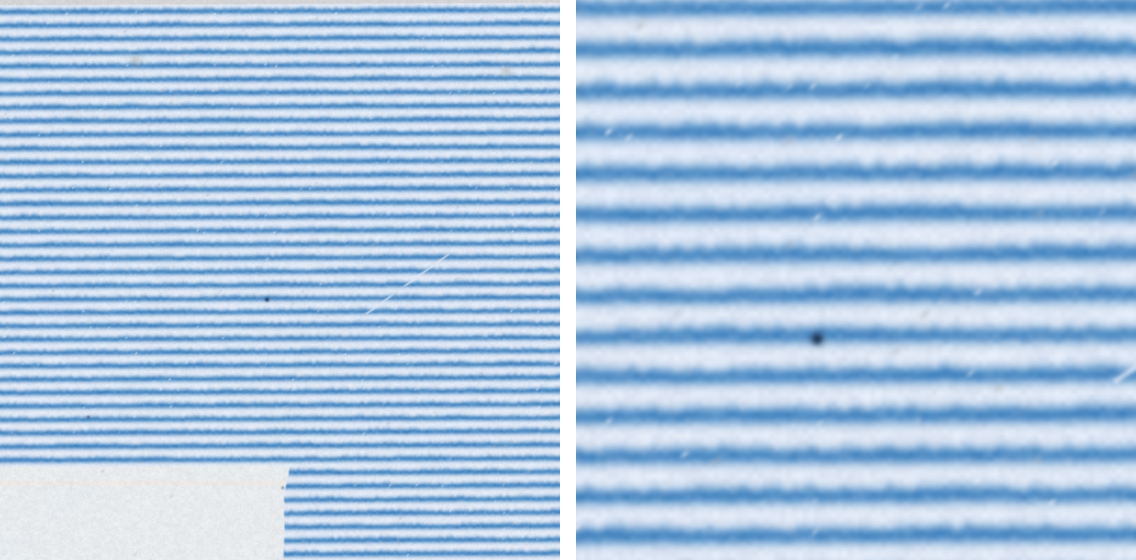
Left, the full canvas; right, a detail of the centre.
This pattern is drawn by a three.js fragment shader. Its source:

```glsl
// Fine blue ruled lines printed on pale paper, with a blank block at lower left.
// Each line is a soft Gaussian ink profile repeated down a slightly bowed sheet;
// hash noise adds ragged ink, paper grain, flecks, specks and a faint scratch.

#define LINES 41.235        // line pitches over the full height
#define FIRST_LINE 0.0195   // first line, measured down from the top
#define LAST_FULL_ROW 33.0  // last row that spans the whole width
#define INK_WIDTH 0.24      // Gaussian half width, in pitches
#define TILT 0.004          // rise of the lines from left to right
#define BOW 0.0045          // sag of the lines near the middle
#define BLOCK_EDGE 0.508    // right side of the blank block
#define GRAIN 0.055         // strength of the paper grain
#define INK vec3(0.31, 0.55, 0.77)
#define GAP vec3(0.885, 0.915, 0.965)
#define BLANK vec3(0.905, 0.920, 0.930)

varying vec2 vUv;

float hash(vec2 p) {
  vec3 q = fract(vec3(p.xyx) * 0.1031);
  q += dot(q, q.yzx + 33.33);
  return fract((q.x + q.y) * q.z);
}

float noise(vec2 p) {
  vec2 cell = floor(p), f = fract(p);
  f = f * f * (3.0 - 2.0 * f);
  return mix(mix(hash(cell), hash(cell + vec2(1.0, 0.0)), f.x),
             mix(hash(cell + vec2(0.0, 1.0)), hash(cell + 1.0), f.x), f.y);
}

float segment(vec2 p, vec2 a, vec2 b) {
  vec2 ab = b - a;
  return length(p - a - ab * clamp(dot(p - a, ab) / dot(ab, ab), 0.0, 1.0));
}

float spot(vec2 p, vec2 center, float radius) {
  vec2 d = (p - center) / radius;
  return exp(-dot(d, d));
}

// Sparse short diagonal flecks, one candidate per grid cell.
float flecks(vec2 p, float cells, float seed, float density) {
  vec2 g = p * cells, cell = floor(g);
  vec2 shift = vec2(hash(cell + seed), hash(cell + seed + 17.0));
  vec2 d = fract(g) - mix(vec2(0.35), vec2(0.65), shift);
  d = vec2(d.x + d.y, d.x - d.y) * vec2(3.8, 6.5);
  float present = step(1.0 - density, hash(cell + seed + 41.0));
  return present * hash(cell + seed + 59.0) * exp(-dot(d, d));
}

void main() {
  vec2 p = vUv;
  float down = 1.0 - p.y;

  // Line coordinate: whole numbers lie on the line centers.
  float sag = (down - 0.47) / 0.2;
  float phase = (down + TILT * (p.x - 0.5) - BOW * exp(-sag * sag) - FIRST_LINE) * LINES;
  float row = floor(phase + 0.5);

  // Ragged edges and uneven inking along each line.
  float ragged = noise(vec2(p.x * 150.0, row * 7.0 + 3.0)) - 0.5;
  float drift = noise(vec2(p.x * 22.0, row * 5.0 + 80.0)) - 0.5;
  float offset = phase - row + 0.05 * ragged + 0.04 * drift;
  float width = INK_WIDTH * (1.0 + 0.14 * ragged + 0.10 * drift);
  float ink = exp(-offset * offset / (width * width));
  ink *= 0.98 + 0.12 * (noise(p * vec2(190.0, 240.0)) - 0.5) + 0.08 * drift;

  // Blank block, with a slightly uneven printed edge.
  float edge = BLOCK_EDGE + 0.008 * (1.0 - smoothstep(0.84, 0.88, down));
  edge += 0.004 * (hash(vec2(row, 9.0)) - 0.5);
  float block = step(LAST_FULL_ROW + 0.5, phase);
  block *= 1.0 - smoothstep(edge - 0.0025, edge + 0.0025, p.x);

  // Paper under the ink, with a bare strip along the top.
  float topStrip = 1.0 - smoothstep(-0.58, -0.42, phase);
  float cloud = noise(p * 9.0) - 0.5;
  vec3 paper = mix(GAP, BLANK, block) + vec3(0.012, 0.004, -0.006) * cloud;
  paper = mix(paper, vec3(0.83, 0.83, 0.84), topStrip);
  float stain = spot(vec2(0.0, down), vec2(0.0, 0.862), 0.0035);
  paper = mix(paper, vec3(0.95, 0.89, 0.86), 0.55 * block * stain);
  vec3 color = mix(paper, INK, ink * (1.0 - block) * (1.0 - topStrip));

  // Two scales of grain, then pale wear in the ink and warm dust.
  float grain = 0.6 * noise(p * 300.0) + 0.4 * noise(p * 125.0 + 31.0) - 0.5;
  color += GRAIN * grain * vec3(1.1, 1.0, 0.8);
  color = mix(color, GAP, 0.55 * flecks(p, 64.0, 5.0, 0.14));
  color = mix(color, vec3(0.68, 0.70, 0.72), 0.45 * flecks(p, 47.0, 90.0, 0.04));

  // Broken pale scratch right of the middle.
  float scratch = segment(p, vec2(0.655, 0.440), vec2(0.800, 0.545));
  float broken = smoothstep(0.35, 0.7, noise(p * 42.0));
  color = mix(color, GAP, 0.65 * broken * exp(-pow(scratch / 0.0022, 2.0)));

  // Dark specks and faint brown smudges.
  float specks = spot(p, vec2(0.477, 0.465), 0.0038)
    + 0.55 * spot(p, vec2(0.158, 0.255), 0.0032)
    + 0.45 * spot(p, vec2(0.505, 0.129), 0.0030);
  color = mix(color, vec3(0.12, 0.20, 0.32), 0.9 * min(specks, 1.0));
  float smudges = spot(p, vec2(0.242, 0.892), 0.010) + spot(p, vec2(0.904, 0.873), 0.009);
  color = mix(color, vec3(0.63, 0.64, 0.62), 0.4 * smudges);

  gl_FragColor = vec4(clamp(color, 0.0, 1.0), 1.0);
}
```
